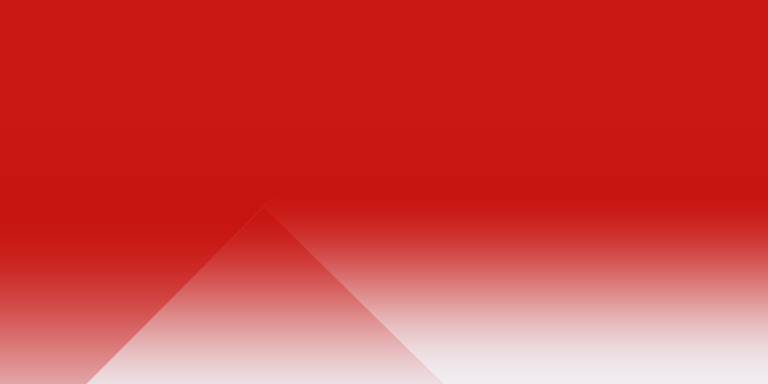
Give the GLSL for this background, as a Shadertoy shader.

```glsl
#define RED vec3(0.792, 0.094, 0.080)
#define DEEP_RED vec3(0.784, 0.082, 0.066)
#define PALE vec3(0.940, 0.925, 0.940)
#define APEX vec2(0.686, 0.461)
#define RIGHT_SLOPE 1.014
#define LEFT_FADE vec2(0.440, -0.276)
#define MIDDLE_FADE vec2(0.466, -0.081)
#define RIGHT_FADE vec2(0.505, 0.000)
#define RIM_WIDTH 0.002
#define RIM_STRENGTH 0.06

// Vertical blend from red at fade.x down to pale at fade.y
vec3 fadeDown(float height, vec2 fade) {
    float t = clamp((fade.x - height) / (fade.x - fade.y), 0.0, 1.0);
    vec3 red = mix(DEEP_RED, RED, smoothstep(0.45, 0.75, height));
    return mix(red, PALE, t * t * (3.0 - 2.0 * t));
}

float coverage(float dist, float pixel) {
    return smoothstep(-0.7 * pixel, 0.7 * pixel, dist);
}

float rim(float dist, float pixel) {
    float width = max(RIM_WIDTH, pixel);
    return 1.0 - smoothstep(0.0, width, abs(dist));
}

void mainImage(out vec4 fragColor, in vec2 fragCoord) {
    float pixel = 1.0 / iResolution.y;
    vec2 p = fragCoord * pixel;
    vec2 q = p - APEX;

    // Signed distances, positive to the right of each slanted edge
    float leftEdge = dot(q, normalize(vec2(1.0, -1.0)));
    float rightEdge = dot(q, normalize(vec2(1.0, RIGHT_SLOPE)));

    // Three overlapping panels, each with its own fade
    vec3 leftPanel = fadeDown(p.y, LEFT_FADE);
    vec3 middlePanel = fadeDown(p.y, MIDDLE_FADE);
    vec3 rightPanel = fadeDown(p.y, RIGHT_FADE);
    vec3 color = mix(middlePanel, rightPanel, coverage(rightEdge, pixel));
    color = mix(leftPanel, color, coverage(leftEdge, pixel));

    // Thin light rim on the left edge, thin red rim on the right edge
    float leftRim = rim(leftEdge, pixel) * smoothstep(0.50, 0.46, p.y);
    float rightRim = rim(rightEdge, pixel) * step(0.0, leftEdge);
    color = mix(color, PALE, RIM_STRENGTH * leftRim);
    color = mix(color, RED, RIM_STRENGTH * rightRim);

    fragColor = vec4(color, 1.0);
}
```
